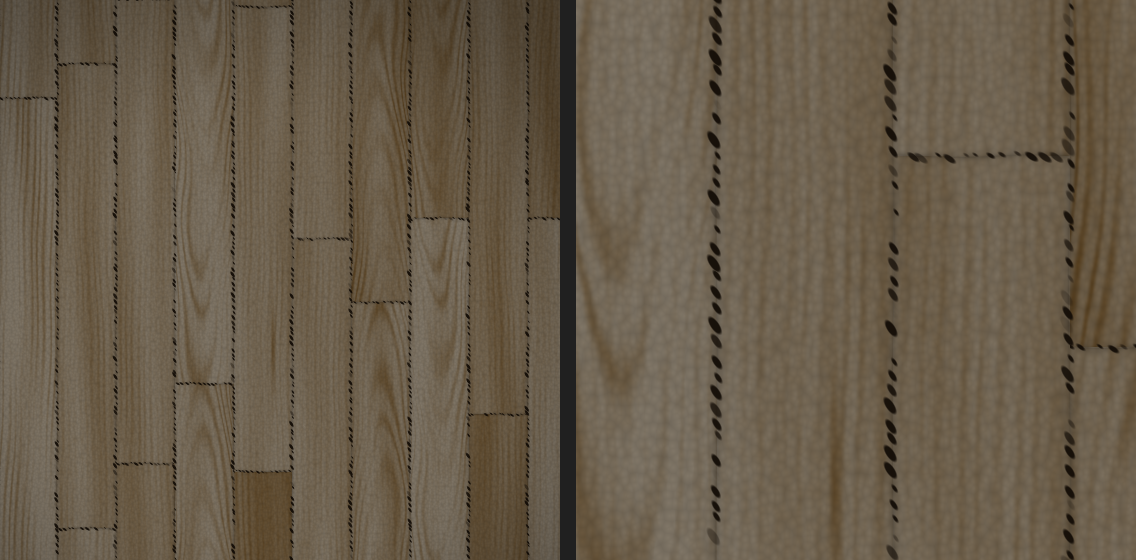
Left, the full canvas; right, a detail of the centre.
This texture is drawn by a WebGL 1 fragment shader. Its source:

```glsl
precision highp float;
// Dim ash-wood floor: staggered upright planks with figured grain and broken dark seams.

uniform vec2 u_resolution;

#define COLUMNS 9.52
#define PLANK_LENGTH 0.83
#define SEAM_DENSITY 105.0
#define SEAM_SIZE 0.0031
#define JOINT_DENSITY 125.0
#define JOINT_SIZE 0.0024
#define PALE_WOOD vec3(0.465, 0.425, 0.365)
#define TAN_WOOD vec3(0.35, 0.27, 0.16)
#define SEAM_COLOR vec3(0.075, 0.05, 0.025)
#define VIGNETTE 0.27

float hash(vec2 p) {
  return fract(sin(dot(p, vec2(127.1, 311.7))) * 43758.5);
}

float sq(float x) { return x * x; }

// Distance to the nearest jittered cell point
float cellular(vec2 p) {
  vec2 cell = floor(p);
  float nearest = 2.0;
  for (int j = -1; j <= 1; j++) {
    for (int i = -1; i <= 1; i++) {
      vec2 c = cell + vec2(float(i), float(j));
      vec2 point = c + vec2(hash(c), hash(c + 37.3));
      nearest = min(nearest, length(p - point));
    }
  }
  return nearest;
}

// Row of slanted, uneven specks along a line, with gaps
float specks(float along, float across, float density, float size, float id) {
  float cell = floor(along * density);
  float blur = 0.0005 + 0.5 / u_resolution.y;
  float ink = 0.0;
  for (int i = -1; i <= 1; i++) {
    vec2 key = vec2(cell + float(i), id);
    float rnd = hash(key);
    float center = (key.x + 0.2 + 0.6 * hash(key + 5.7)) / density;
    vec2 d = vec2(across + (rnd - 0.5) * 0.003, along - center);
    d.y += d.x * 0.9;
    float radius = size * (0.4 + 0.8 * rnd);
    float dist = length(d * vec2(0.95, 1.0)) - radius;
    float mark = 1.0 - smoothstep(-blur, blur, dist);
    float strength = smoothstep(0.0, 0.45, hash(key + 9.1));
    ink = max(ink, mark * strength);
  }
  return ink;
}

// Stagger of the end joints from column to column
float jointHeight(float col) {
  float odd = mod(col, 2.0) * 2.0 - 1.0;
  float sway = cos(1.5708 * col) * step(0.5, col);
  return 0.49 * smoothstep(0.0, 6.0, col) + 0.025 * min(col, 5.0) * odd - 0.1 * sway - 0.005;
}

// Growth lines: straight on plain planks, nested arches on figured ones
float growthLines(vec2 p, float figure, float arch, float seed) {
  float wave = sin(9.0 * p.y + seed * 20.0) + 0.6 * sin(23.0 * p.y + 4.0 * p.x + seed * 9.0);
  float slant = (seed - 0.5) * 0.7;
  float straight = 58.0 * (p.x + slant * p.y + 0.025 * wave);
  float side = seed > 0.5 ? 1.0 : -1.0;
  float bow = p.x + 0.07 * wave;
  float arches = 60.0 * p.y + side * 85.0 * bow * bow + 1.3 * wave;
  float fade = 0.6 + 0.4 * sin(7.0 * p.y + 5.0 * p.x + seed * 30.0);
  float plain = sq(0.5 + 0.5 * sin(straight + 0.8 * sin(straight * 0.37)));
  float curved = sq(0.5 + 0.5 * sin(arches + 0.7 * sin(arches * 0.43)));
  return (mix(plain, curved, arch) - 0.2) * fade * mix(0.26, 0.6, figure);
}

void main() {
  vec2 uv = gl_FragCoord.xy / u_resolution;

  // Plank layout
  float u = uv.x * COLUMNS + 0.03;
  float col = floor(u);
  float seam = floor(u + 0.5);
  float q = (uv.y - jointHeight(col)) / PLANK_LENGTH;
  float row = floor(q);
  float seed = hash(vec2(col, row + 3.0));
  vec2 local = vec2(u - col - 0.5, uv.y);

  // Tone of each plank
  float sway = max(cos(1.5708 * col), 0.0);
  float warmth = row < 0.0 ? sway : smoothstep(3.0, 10.0, col) * (1.0 - 0.6 * sway);
  float tone = 0.21 + 0.5 * warmth + 0.3 * (seed - 0.5);

  // Grain, fibres and mottling
  float figure = smoothstep(0.0, 0.7, cos(1.8 * (col - 3.0)));
  tone += growthLines(local, figure, figure * min(col, 1.0), seed);
  tone += 0.05 * sin(uv.x * 610.0 + 2.0 * sin(uv.y * 11.0 + seed * 6.0));
  tone += 0.12 * sin(local.x * 9.0 + seed * 17.0 + sin(uv.y * 8.0 + seed * 5.0));
  tone += 0.1 * sin(uv.y * 6.0 + seed * 40.0 + 1.5 * sin(local.x * 5.0));
  tone += 0.22 * (cellular(uv * vec2(230.0, 70.0)) - 0.45);

  // Resin streak
  float streakMask = step(3.5, mod(col, 5.0)) * (1.0 - step(0.5, abs(row)));
  float streak = exp(-sq((local.x - 0.17) * 30.0)) * exp(-sq((uv.y - 0.38) * 13.0));
  tone += 0.8 * streak * streakMask;

  vec3 color = mix(PALE_WOOD, TAN_WOOD, clamp(tone, -0.08, 1.2));
  color *= 1.0 + 0.12 * (0.45 - cellular(uv * 190.0));

  // Seams and end joints
  float seamX = (u - seam) / COLUMNS + 0.0006 * sin(uv.y * 31.0 + seam * 4.0);
  float jointY = (q - floor(q + 0.5)) * PLANK_LENGTH + 0.0008 * sin(uv.x * 70.0);
  float ink = specks(uv.y, seamX, SEAM_DENSITY, SEAM_SIZE, seam);
  ink = max(ink, specks(uv.x, jointY, JOINT_DENSITY, JOINT_SIZE, col + 50.0));
  float shadow = max(exp(-abs(seamX) * 450.0), exp(-abs(jointY) * 550.0));
  color *= 1.0 - 0.2 * shadow;
  color = mix(color, SEAM_COLOR, ink * 0.95);

  // Dimmer toward the upper corners
  float reach = length((uv - vec2(0.47, 0.4)) * vec2(0.95, 1.0));
  color *= 1.0 - VIGNETTE * smoothstep(0.35, 0.82, reach);
  gl_FragColor = vec4(color, 1.0);
}
```
